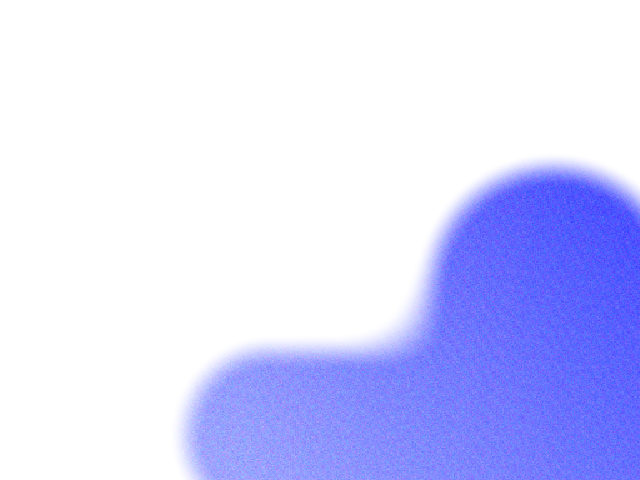
Write a WebGL 1 fragment shader that draws this background.

```glsl
precision highp float;

uniform vec2 u_resolution;

const vec3 WHITE = vec3(1.0);
const vec3 PERIWINKLE = vec3(0.61, 0.64, 1.0);
const vec3 INDIGO = vec3(0.30, 0.325, 1.0);

float hash(vec2 cell) {
  return fract(sin(dot(cell, vec2(12.9898, 78.233))) * 43758.5453);
}

float circleDistance(vec2 p, vec2 center, float radius) {
  return length(p - center) - radius;
}

float capsuleDistance(vec2 p, vec2 a, vec2 b, float radius) {
  vec2 axis = b - a;
  float along = clamp(dot(p - a, axis) / dot(axis, axis), 0.0, 1.0);
  return length(p - a - axis * along) - radius;
}

float smoothUnion(float a, float b, float blend) {
  float overlap = max(blend - abs(a - b), 0.0);
  return min(a, b) - overlap * overlap / (4.0 * blend);
}

float blobDistance(vec2 p) {
  float dome = circleDistance(p, vec2(1.153, 0.391), 0.255);
  float arm = capsuleDistance(p, vec2(0.564, 0.092), vec2(1.4, 0.092), 0.174);
  return smoothUnion(dome, arm, 0.19);
}

vec3 blobColor(vec2 p, vec2 start, vec2 end) {
  vec2 axis = end - start;
  float t = dot(p - start, axis) / dot(axis, axis);
  return mix(PERIWINKLE, INDIGO, clamp(t, 0.0, 1.0));
}

// Triangular noise in each channel, centered on zero
vec3 grain(vec2 p, float density) {
  vec2 cell = floor(p * density);
  vec3 first = vec3(hash(cell), hash(cell + 17.3), hash(cell + 41.7));
  vec3 second = vec3(hash(cell + 71.9), hash(cell + 93.1), hash(cell + 127.4));
  return first + second - 1.0;
}

void main() {
  // Canvas height is one unit
  vec2 p = gl_FragCoord.xy / u_resolution.y;

  // Blurred silhouette
  float softness = 0.038;
  float mask = 1.0 - smoothstep(-softness, softness, blobDistance(p));

  // Diagonal gradient with fine colored grain
  vec3 fill = blobColor(p, vec2(0.45, 0.08), vec2(1.152, 0.698));
  fill += grain(p, 384.0) * vec3(0.11, 0.09, 0.03);

  gl_FragColor = vec4(clamp(mix(WHITE, fill, mask), 0.0, 1.0), 1.0);
}
```
